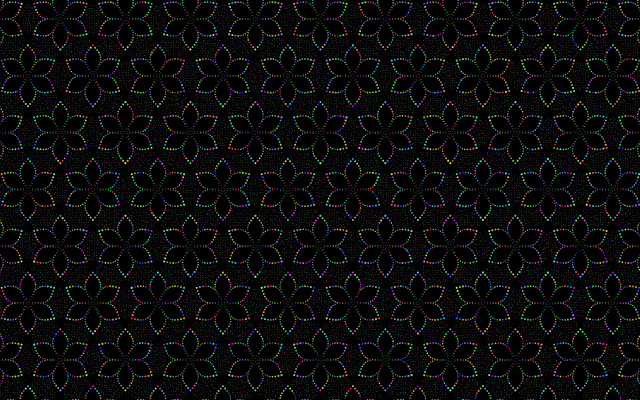
This pattern is drawn by a WebGL 2 fragment shader. Its source:

```glsl
#version 300 es
precision highp float;
// Six-petalled flowers on a triangular lattice, outlined by coloured dots that
// grow towards each petal tip. Space is folded into one petal to draw the dots;
// a jittered grid of fine dots fills the gaps between the flowers.

uniform vec2 u_resolution;
out vec4 fragColor;

const float SECTOR = 1.04719755;           // angle of one petal
const vec2 PITCH = vec2(0.1625, 0.164);    // lattice unit, in canvas heights
const float ORIGIN_Y = 0.3844;             // height of a flower row
const float PETAL_BASE = 0.03;
const float PETAL_LENGTH = 0.435;
const float PETAL_HALF_WIDTH = 0.12;
const int DOTS_PER_SIDE = 12;
const float STIPPLE_CELL = 0.038;
const vec3 BACKGROUND = vec3(0.004);

float hash(vec2 p) {
    return fract(sin(dot(p, vec2(127.1, 311.7))) * 43758.5453);
}

vec3 hueColor(float hue, float saturation) {
    vec3 rgb = clamp(abs(fract(hue + vec3(0.0, 0.667, 0.333)) * 6.0 - 3.0) - 1.0, 0.0, 1.0);
    return mix(vec3(1.0), rgb, saturation);
}

// Smooth disc; discs thinner than a pixel fade instead of growing.
float disc(float dist, float radius, float pixel) {
    float drawn = max(radius, 0.5 * pixel);
    float fade = radius / drawn;
    return clamp((drawn - dist) / pixel + 0.5, 0.0, 1.0) * fade * fade;
}

vec2 nearestFlower(vec2 p) {
    vec2 cell = vec2(1.0, 1.7320508);
    vec2 a = floor(p / cell + 0.5) * cell;
    vec2 b = (floor(p / cell) + 0.5) * cell;
    return distance(p, a) < distance(p, b) ? a : b;
}

// Turns the petal under p upright and gives a seed for that petal.
vec2 foldToPetal(vec2 p, out vec2 seed) {
    vec2 center = nearestFlower(p);
    vec2 v = p - center;
    float angle = atan(v.x, v.y);
    float petal = floor(angle / SECTOR + 0.5);
    angle -= petal * SECTOR;
    seed = floor(center * vec2(2.0, 1.1547) + 0.5) + mod(petal, 6.0) * vec2(17.3, 5.9);
    return length(v) * vec2(sin(angle), cos(angle));
}

float petalHalfWidth(float t) {
    return PETAL_HALF_WIDTH * sin(3.14159265 * pow(clamp(t, 0.0, 1.0), 1.12));
}

// Dots along both edges of one petal.
vec3 petalDots(vec2 p, float pixel) {
    vec2 seed;
    vec2 q = foldToPetal(p, seed);
    float side = q.x < 0.0 ? 31.0 : 0.0;
    vec3 color = vec3(0.0);
    for (int i = 0; i <= DOTS_PER_SIDE; i++) {
        float t = float(i) / float(DOTS_PER_SIDE);
        vec2 spot = vec2(petalHalfWidth(t), PETAL_BASE + PETAL_LENGTH * t);
        float number = float(i) + (i < DOTS_PER_SIDE ? side : 0.0);
        vec2 id = seed + number * vec2(0.71, 1.37);
        float radius = mix(0.006, 0.0155, t) * mix(0.85, 1.08, hash(id + 4.1));
        float ink = disc(distance(vec2(abs(q.x), q.y), spot), radius, pixel);
        vec3 tint = hueColor(hash(id), mix(0.5, 0.95, hash(id + 8.7)));
        color = max(color, tint * ink * mix(0.5, 0.9, t));
    }
    return color;
}

// Fine dots, left out inside the petals and around their tips.
vec3 stipple(vec2 p, float pixel) {
    vec2 cell = floor(p / STIPPLE_CELL);
    vec2 jitter = vec2(hash(cell), hash(cell + 19.7));
    vec2 spot = (cell + mix(vec2(0.2), vec2(0.8), jitter)) * STIPPLE_CELL;
    vec2 seed;
    vec2 q = foldToPetal(spot, seed);
    float t = (q.y - PETAL_BASE) / PETAL_LENGTH;
    float gap = abs(q.x) - petalHalfWidth(t);
    float open = smoothstep(0.02, 0.06, gap) * smoothstep(0.22, 0.36, length(q));
    float radius = mix(0.004, 0.006, hash(cell + 3.3));
    vec3 tint = hueColor(hash(cell + 7.9), 0.7);
    return tint * 0.62 * open * disc(distance(p, spot), radius, pixel);
}

void main() {
    vec2 canvas = gl_FragCoord.xy / u_resolution.y;
    float middle = 0.5 * u_resolution.x / u_resolution.y;
    vec2 p = (canvas - vec2(middle + 0.001, ORIGIN_Y)) / PITCH;
    float pixel = 1.0 / (u_resolution.y * PITCH.x);

    vec3 color = max(petalDots(p, pixel), stipple(p, pixel));
    fragColor = vec4(max(BACKGROUND, color), 1.0);
}
```
